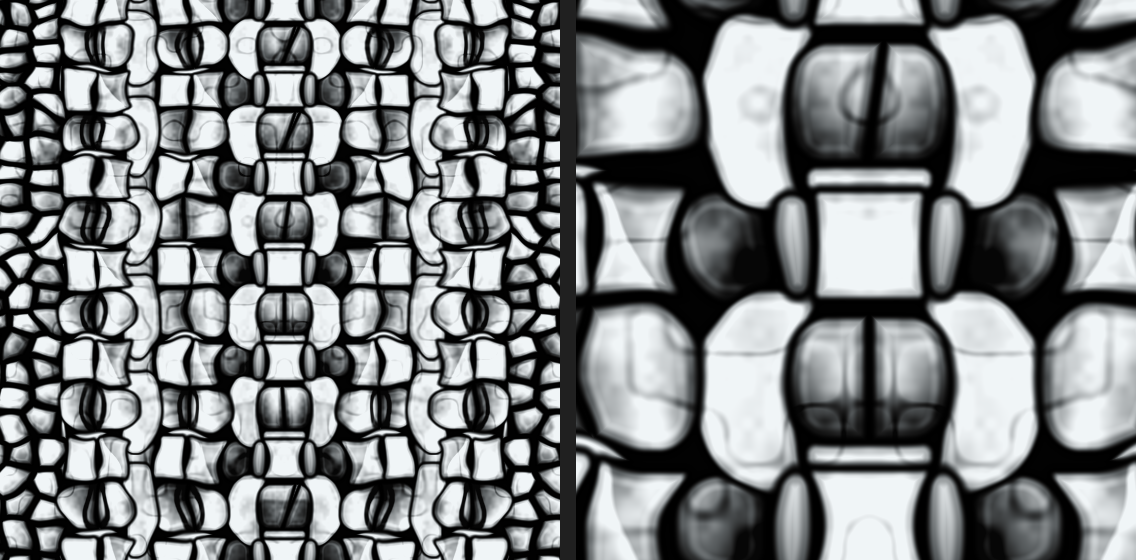
Left: the whole. Right: its middle third, enlarged.
Reproduce this pattern procedurally as a Shadertoy shader.

```glsl
// Mirrored columns of glossy grey plates, bones and balls between soft black seams.
// About six rows repeat down the canvas; each plate is a distance function, painted
// with its own gradient, while hashes vary the rows and fill the borders with pebbles.

float hash(vec2 p) {
    vec3 q = fract(vec3(p.xyx) * 0.1031);
    q += dot(q, q.yzx + 33.33);
    return fract((q.x + q.y) * q.z);
}

float noise(vec2 p) {
    vec2 i = floor(p), f = fract(p);
    f = f * f * (3.0 - 2.0 * f);
    return mix(mix(hash(i), hash(i + vec2(1, 0)), f.x),
               mix(hash(i + vec2(0, 1)), hash(i + vec2(1, 1)), f.x), f.y);
}

// Rounded box; positive pinch narrows its waist, negative pinch makes a barrel.
float plate(vec2 p, vec2 halfSize, float r, float pinch) {
    float t = min(abs(p.y) / halfSize.y, 1.0);
    halfSize.x += pinch * (t * t - 0.5);
    vec2 q = abs(p) - halfSize + r;
    return length(max(q, 0.0)) + min(max(q.x, q.y), 0.0) - r;
}

// Lays a shaded cell over the grey, with a dark seam around it and a glossy rim.
void paint(inout float grey, float d, float tone) {
    tone = tone * mix(0.72, 1.0, smoothstep(-0.01, -0.07, d))
         + 0.1 * smoothstep(0.025, 0.0, abs(d + 0.05));
    grey = mix(grey * smoothstep(0.0, 0.045, d), clamp(tone, 0.05, 1.0),
               smoothstep(0.01, -0.022, d));
}

// Irregular small cells: x is the distance to the seam, y a tone.
vec2 pebbles(vec2 p) {
    vec2 cell = floor(p), nearest = vec2(0);
    float first = 9.0, second = 9.0, tone = 0.0;
    for (int j = -1; j <= 1; j++)
    for (int i = -1; i <= 1; i++) {
        vec2 id = cell + vec2(i, j);
        vec2 toSeed = p - id - 0.2 - 0.6 * vec2(hash(id), hash(id + 41.7));
        float d = length(toSeed);
        if (d < first) {
            second = first;
            first = d;
            nearest = toSeed;
            tone = hash(id + 9.3);
        } else second = min(second, d);
    }
    return vec2(0.032 - 0.17 * (second - first),
                0.66 + 0.34 * tone + 0.6 * nearest.x - 0.4 * nearest.y);
}

void mainImage(out vec4 fragColor, in vec2 fragCoord) {
    vec2 uv = fragCoord / iResolution.xy;

    // Row units, counted downward; rows grow slightly taller toward the bottom.
    float t = 1.0 - uv.y - 0.081;
    float x = (uv.x - 0.508) * 6.1;
    vec2 p = vec2(abs(x), 6.38 * t - 0.61 * t * (t - 0.3135));

    // Cloudy smudges with fine creases
    float smudge = 0.3 * (noise(p * vec2(9, 6)) - 0.5) + 0.12 * (noise(p * 25.0) - 0.5)
                 - 0.2 * smoothstep(0.1, 0.0, abs(noise(p * 5.0 + 31.0) - 0.5));
    p += 0.11 * (vec2(noise(p * 3.7 + 5.0), noise(p * 3.7 + 19.0)) - 0.5)
       * smoothstep(0.1, 0.6, p.x);

    // Alternating rows: eyes with bones, then blocks with balls.
    float eyeRow = round(p.y), blockRow = round(p.y - 0.52);
    float ey = p.y - eyeRow, by = p.y - 0.52 - blockRow;
    float grey = 0.015;

    // Pebbled borders
    vec2 pebble = pebbles(p * vec2(2.9, 3.7));
    paint(grey, max(pebble.x, 2.42 - p.x), pebble.y + smudge);

    for (int i = 0; i < 2; i++) {
        float k = float(i);
        float eyeVary = hash(vec2(eyeRow + 7.0, k + 3.0));
        float blockVary = hash(vec2(blockRow + 17.0, k + 5.0));

        // Dark balls
        vec2 q = vec2(p.x - 0.52 - 1.06 * k, by);
        paint(grey, plate(q, vec2(0.155, 0.2), 0.14, 0.0),
              0.3 + 0.36 * k + 1.3 * q.x - 0.6 * q.y + smudge);

        // Pale curved bones, hooked toward the centre at both ends
        q = vec2(p.x - 0.46 - 1.1 * k, ey - 0.04);
        q.x += (1.0 - 1.3 * k) * q.y * q.y;
        paint(grey, plate(q, vec2(0.155 - 0.08 * q.y, 0.36 + 0.07 * k), 0.08, -0.05),
              0.9 + 0.5 * q.x + smudge);

        // Thin bright lens caps
        q = vec2(p.x - 1.03 - 1.01 * k, ey);
        vec2 cap = q - vec2(0.14 - 0.14 * eyeVary, 0.27);
        paint(grey, abs(cap.y) - 0.05 + 1.1 * cap.x * cap.x, 1.0);

        // Split eyes, some with a narrow pupil around the divider
        float split = q.x - 0.02 + (eyeVary - 0.3) * 1.2 * q.y * q.y;
        float eye = plate(q, vec2(0.39, 0.225), 0.1 + 0.1 * eyeVary, -0.05);
        float tone = split < 0.0 ? 1.0 - 2.4 * abs(split + 0.23)
                                 : 0.2 + 2.1 * split + (eyeVary - 0.3) * q.y * 2.5;
        float pupil = length((q - vec2(0.02, 0.0)) * vec2(1.0, 0.5)) - 0.115;
        if (eyeVary > 0.4) tone *= smoothstep(0.008, 0.035, abs(pupil));
        paint(grey, max(eye, 0.018 - abs(split)), tone + smudge);

        // Slanted, pinched block with a bright facet, beside a square one
        q = vec2(p.x - 0.86 - 1.01 * k, by);
        float fold = q.x + (0.3 + 0.5 * blockVary) * q.y;
        paint(grey, plate(q - vec2((0.25 - 0.35 * blockVary) * q.y, 0),
              vec2(0.165, 0.215), 0.04, 0.06),
              0.62 + 0.4 * smoothstep(-0.01, 0.02, fold) - 0.9 * fold + smudge);
        q.x -= 0.36;
        paint(grey, plate(q, vec2(0.17, 0.215), 0.05, 0.02),
              1.08 - 0.9 * abs(q.x) - 0.6 * max(q.y, 0.0) + 0.7 * smudge);
    }

    // Central barrel, its cut tilting from row to row
    float lean = hash(vec2(eyeRow + 3.0, 8.0));
    float cut = min(abs(x + (lean - 0.2) * 0.6 * (ey - 0.15)),
                    abs(x - 0.05 + 0.3 * ey) + 0.1 * step(lean, 0.5));
    paint(grey, max(plate(vec2(x, ey), vec2(0.265, 0.22), 0.09, -0.05), 0.014 - cut),
          0.66 - 2.2 * abs(abs(x) - 0.1) - 1.6 * ey + smudge);

    // Central bright block with its cap and side slivers
    float waist = 0.08 * hash(vec2(blockRow + 5.0, 2.0));
    paint(grey, plate(vec2(x, ey - 0.28), vec2(0.23, 0.045), 0.04, 0.0), 0.9 + smudge);
    paint(grey, plate(vec2(p.x - 0.27, by), vec2(0.055, 0.18), 0.045, -0.02), 0.6 - by);
    paint(grey, plate(vec2(x, by), vec2(0.195, 0.195), 0.03, waist), 1.05 - 0.5 * abs(x) + smudge);

    // Polished contrast, with a cool tint in the lighter greys
    grey = mix(grey, smoothstep(0.0, 0.95, grey), 0.6);
    vec3 tint = vec3(-0.014, 0.004, 0.012) * smoothstep(0.05, 0.4, grey);
    fragColor = vec4(clamp(min(grey, 0.955) + tint, 0.0, 1.0), 1.0);
}
```
